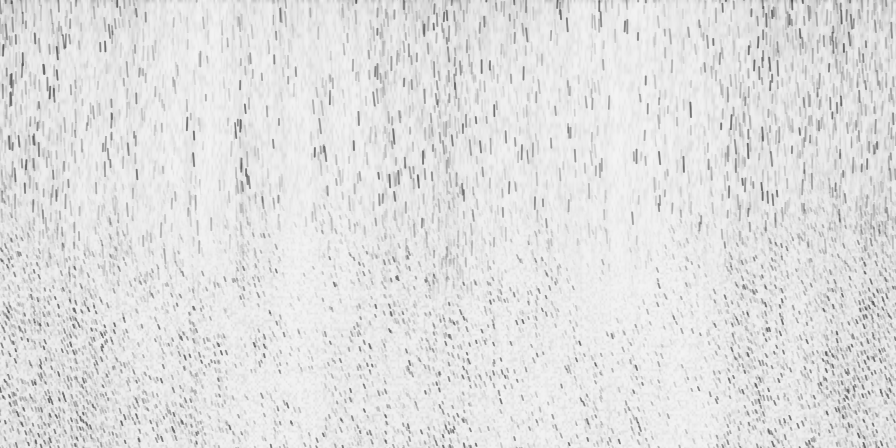
A WebGL 2 fragment shader for this texture:

```glsl
#version 300 es
precision highp float;
// Pale wood grain: long vertical dashes above, short slanted specks below.

uniform vec2 u_resolution;
out vec4 fragColor;

const float PAPER = 0.958;          // lightest ground tone
const float GRAIN_DEPTH = 0.075;    // fine mottling
const float STREAK_DEPTH = 0.05;    // soft vertical streaks
const float BAND_DEPTH = 0.03;      // broad shaded bands
const float MARK_MIN = 0.08;        // faintest pore mark
const float MARK_MAX = 0.47;        // darkest pore mark
const float MARK_HALF_WIDTH = 0.0021;
const vec2 DASH_CELL = vec2(0.0135, 0.046);
const vec2 SPECK_CELL = vec2(0.0135, 0.019);
const float DASH_HALF_LENGTH = 0.014;
const float SPECK_HALF_LENGTH = 0.0042;
const float BAND_PERIOD = 0.47;     // in canvas widths
const float BAND_CENTER = 0.46;
const int LAYERS = 3;
const float TAU = 6.2832;

float hash(vec2 p) {
    return fract(sin(dot(p, vec2(127.1, 311.7))) * 43758.5);
}

float noise(vec2 p) {
    vec2 i = floor(p);
    vec2 f = fract(p);
    f = f * f * (3.0 - 2.0 * f);
    float low = mix(hash(i), hash(i + vec2(1.0, 0.0)), f.x);
    float high = mix(hash(i + vec2(0.0, 1.0)), hash(i + vec2(1.0, 1.0)), f.x);
    return mix(low, high, f.y);
}

// One tilted stroke per cell; strokes of a column share a line.
float marks(vec2 p, vec2 cell, float halfLength, float tilt, float density, float seed) {
    p.x += seed * 0.37 * cell.x;
    float column = floor(p.x / cell.x);
    p.y += hash(vec2(column, seed)) * cell.y;
    vec2 id = vec2(column, floor(p.y / cell.y)) + seed * 17.0;
    vec2 local = (fract(p / cell) - 0.5) * cell;

    float pick = hash(id);
    float tone = hash(id + 41.3);
    float size = mix(0.45, 1.2, hash(id + 83.7));
    float columnShift = hash(vec2(column + 9.0, seed)) - 0.5;
    float rowShift = hash(id + 23.1) - 0.5;
    local.x -= cell.x * (0.28 * columnShift + 0.12 * rowShift);
    local.y -= cell.y * 0.3 * (hash(id + 61.9) - 0.5);
    local.x -= local.y * (tilt + 0.16 * rowShift);

    float beyond = max(abs(local.y) - halfLength * size, 0.0);
    float d = length(vec2(local.x, beyond));
    float edge = 0.7 / u_resolution.y;
    float cover = 1.0 - smoothstep(MARK_HALF_WIDTH - edge, MARK_HALF_WIDTH + edge, d);
    float present = smoothstep(0.0, 0.14, density - pick);
    return cover * present * mix(MARK_MIN, MARK_MAX, tone * tone);
}

// Broad shading: repeated bands, darker sides and a darker foot.
float bandShade(vec2 uv, vec2 p) {
    float wave = 0.5 + 0.5 * cos(TAU * (uv.x - BAND_CENTER) / BAND_PERIOD);
    float side = smoothstep(0.18, 0.5, abs(uv.x - 0.53));
    float foot = 1.0 - smoothstep(0.0, 0.5, uv.y);
    float drift = noise(vec2(p.x * 9.0, p.y * 1.6 + 4.0));
    return clamp(0.22 * wave + 0.3 * side + 0.12 * foot + 0.5 * drift - 0.08, 0.0, 1.0);
}

void main() {
    vec2 uv = gl_FragCoord.xy / u_resolution;
    vec2 p = gl_FragCoord.xy / u_resolution.y;

    // Fibres wander a little sideways.
    vec2 q = p;
    q.x += 0.014 * (noise(p * vec2(3.0, 2.2)) - 0.5);

    float band = bandShade(uv, p);
    float upper = smoothstep(0.3, 0.64, uv.y + 0.16 * (noise(p * vec2(12.0, 5.0)) - 0.5));
    float streak = noise(q * vec2(48.0, 3.0) + 7.0);
    float fibre = noise(q * vec2(120.0, 9.0) + 31.0);

    // Ground: mottled grain, drawn out vertically in the upper part.
    float longGrain = noise(q * vec2(240.0, 75.0));
    float roundGrain = noise(q * vec2(230.0, 190.0) + 53.0);
    float grain = mix(roundGrain, longGrain, upper);
    float shade = GRAIN_DEPTH * grain * grain * (0.7 + 0.9 * band);
    shade += STREAK_DEPTH * mix(0.4, 1.0, upper) * streak * fibre;
    shade += BAND_DEPTH * band;

    // Pores: dashes fade into specks toward the foot.
    float clump = mix(noise(q * vec2(26.0, 14.0) + 11.0), streak, upper);
    float density = 0.06 + 0.62 * band + 0.45 * (clump - 0.4);
    float pores = 0.0;
    for (int i = 0; i < LAYERS; i++) {
        float seed = float(i) + 1.0;
        float dash = marks(q, DASH_CELL, DASH_HALF_LENGTH, -0.03, density, seed);
        float speck = marks(q, SPECK_CELL, SPECK_HALF_LENGTH, -0.3, density, seed + 5.0);
        pores += mix(speck, dash, upper);
    }
    shade += min(pores, MARK_MAX);

    // Darker streaky patches along the head, with a thin rim.
    shade += 0.1 * smoothstep(0.8, 1.0, uv.y) * band * fibre;
    shade += 0.09 * smoothstep(0.988, 1.0, uv.y) * longGrain;

    fragColor = vec4(vec3(clamp(PAPER - shade, 0.0, 1.0)), 1.0);
}
```
